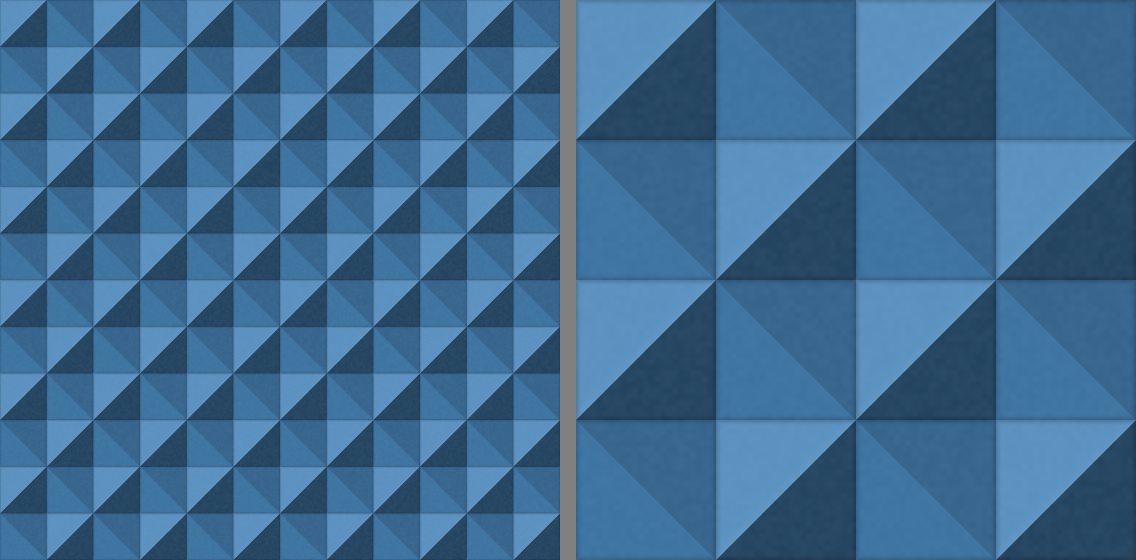
Left: the whole. Right: its middle third, enlarged.
This pattern is drawn by a WebGL 1 fragment shader. Its source:

```glsl
precision highp float;
// Checkerboard of square cells, each split by a diagonal into two flat blue
// facets, so that neighbouring cells read as raised pyramids. Soft dark seams,
// a faint ridge light and fine wrapping grain finish the surface.

uniform vec2 u_resolution;

#define CELLS 12.0          // cells per side, even so that the checker wraps
#define SEAM_WIDTH 0.022    // in cells
#define SEAM_DARK 0.15
#define RIDGE_WIDTH 0.025   // in cells
#define RIDGE_LIGHT 0.035
#define GRAIN_CELLS 288.0   // grain lattice per side
#define GRAIN_AMOUNT 0.045
#define LIGHT vec3(0.365, 0.570, 0.750)
#define MIDDLE vec3(0.250, 0.460, 0.635)
#define SHADE vec3(0.222, 0.400, 0.560)
#define DARK vec3(0.150, 0.277, 0.385)

float hash(vec2 p) {
  return fract(sin(dot(p, vec2(12.9898, 78.233))) * 43758.5453);
}

// Value noise on a lattice that wraps at the canvas edges
float grain(vec2 uv) {
  vec2 p = uv * GRAIN_CELLS;
  vec2 i = floor(p);
  vec2 f = smoothstep(0.0, 1.0, p - i);
  vec2 a = mod(i, GRAIN_CELLS);
  vec2 b = mod(i + 1.0, GRAIN_CELLS);
  float low = mix(hash(a), hash(vec2(b.x, a.y)), f.x);
  float high = mix(hash(vec2(a.x, b.y)), hash(b), f.x);
  return mix(low, high, f.y) - 0.5;
}

vec3 facetColor(vec2 uv) {
  vec2 p = uv * CELLS;
  vec2 cell = floor(p);
  vec2 q = p - cell;

  // Even cells fall to the right, odd cells rise to the right
  float odd = mod(cell.x + cell.y, 2.0);
  float rise = (q.y - q.x) * 0.7071;
  vec3 falling = mix(MIDDLE, SHADE, step(1.0, q.x + q.y));
  vec3 rising = mix(DARK, LIGHT, step(0.0, rise));
  rising += RIDGE_LIGHT * step(0.0, rise) * exp(-rise / RIDGE_WIDTH);
  vec3 color = mix(falling, rising, odd);

  // Soft seam along the cell border
  vec2 border = min(q, 1.0 - q);
  float edge = min(border.x, border.y) / SEAM_WIDTH;
  return color * (1.0 - SEAM_DARK * exp(-edge * edge));
}

void main() {
  // Average a 4 by 4 grid of samples for smooth edges
  vec3 color = vec3(0.0);
  for (int y = 0; y < 4; y++) {
    for (int x = 0; x < 4; x++) {
      vec2 offset = (vec2(float(x), float(y)) - 1.5) / 4.0;
      color += facetColor((gl_FragCoord.xy + offset) / u_resolution);
    }
  }
  color /= 16.0;

  // Grain shows most on the darker facets
  float strength = GRAIN_AMOUNT * (1.0 - color.b);
  color += strength * grain(gl_FragCoord.xy / u_resolution);
  gl_FragColor = vec4(color, 1.0);
}
```
